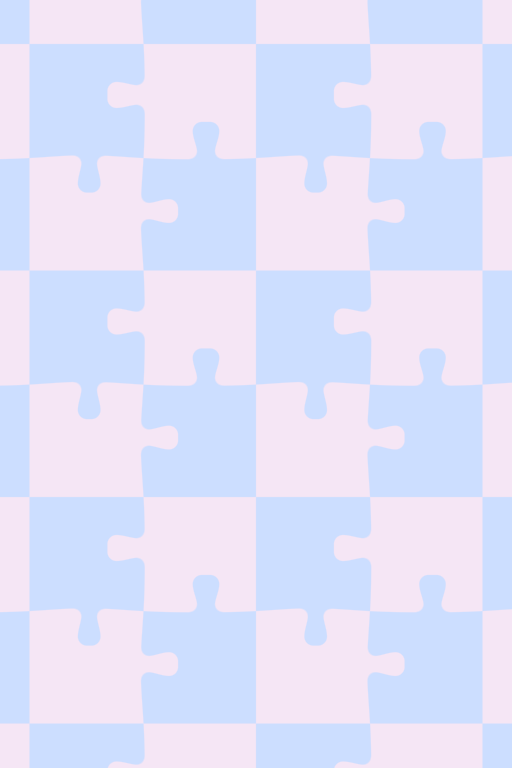
Write a Shadertoy shader that draws this pattern.

```glsl
const float PI = 3.14159265;

float smoothUnion(float a, float b, float k) {
    float blend = max(k - abs(a - b), 0.0);
    return min(a, b) - blend * blend / (4.0 * k);
}

// Signed distance across one interlocking edge; the tab points along dir.
// tab holds its centre along the edge, neck half-width and head half-width.
float seam(float along, float across, vec3 tab, float dir) {
    float t = fract(along);
    float shift = 0.007 * pow(cos(PI * t), 2.0);
    float body = (across - shift) * dir + 0.018 * sin(PI * t);

    // Knob that widens from neck to rounded head
    float halfWidth = mix(tab.y, tab.z, smoothstep(0.05, 0.25, body));
    vec2 q = vec2(abs(t - tab.x) - halfWidth, across * dir - 0.312) + 0.08;
    float knob = length(max(q, 0.0)) + min(max(q.x, q.y), 0.0) - 0.08;

    return smoothUnion(body, knob, 0.09) * dir;
}

void mainImage(out vec4 fragColor, in vec2 fragCoord) {
    // Piece units measured from the top left, folded into blocks of 2 x 2
    vec2 uv = fragCoord / iResolution.xy;
    vec2 piece = vec2(uv.x, 1.0 - uv.y) * vec2(4.521, 6.781);
    vec2 block = mod(piece - vec2(0.2605, 0.3885), 2.0) - 1.0;
    float soft = 0.6 * 6.781 / iResolution.y;

    // Curved seams through the middle of each block
    float upright = block.y < 0.0
        ? seam(block.y, block.x, vec3(0.45, 0.085, 0.115), -1.0)
        : seam(block.y, block.x, vec3(0.475, 0.07, 0.105), 1.0);
    float level = block.x < 0.0
        ? seam(block.x, block.y, vec3(0.527, 0.067, 0.1), 1.0)
        : seam(block.x, block.y, vec3(0.5585, 0.077, 0.117), -1.0);

    // Each seam and straight block border flips the checker sign
    vec2 side = clamp(vec2(upright, level) / soft, -1.0, 1.0);
    vec2 border = clamp((1.0 - abs(block)) / soft, 0.0, 1.0);
    float checker = side.x * side.y * border.x * border.y;

    vec3 pink = vec3(0.96, 0.90, 0.96);
    vec3 blue = vec3(0.80, 0.87, 1.00);
    fragColor = vec4(mix(pink, blue, 0.5 + 0.5 * checker), 1.0);
}
```
